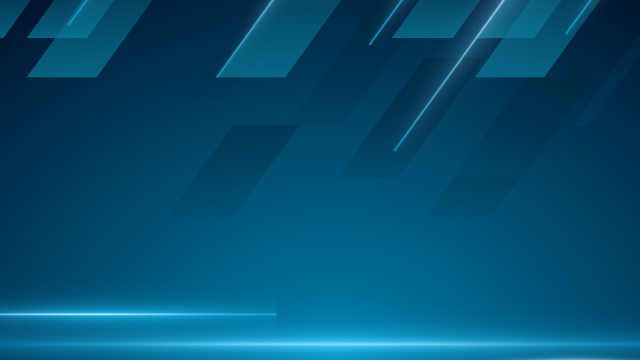
This background is drawn by a Shadertoy shader. Its source:

```glsl
// Deep blue stage: slanted glass panels and light beams hang from the top,
// horizontal light flares glow along the floor. Panels are sheared boxes,
// beams and flares are exponential falloffs around lines.

const float SLANT = 0.725;                    // x shift per unit of height
const vec3 FLOOR_BLUE = vec3(0.0, 0.50, 0.67);
const vec3 NIGHT_BLUE = vec3(0.0, 0.065, 0.16);
const vec3 PANEL_TEAL = vec3(0.03, 0.48, 0.60);
const vec3 SHADE_BLUE = vec3(0.0, 0.14, 0.23);
const vec3 BEAM_CYAN = vec3(0.06, 0.62, 0.82);
const vec3 BEAM_WHITE = vec3(0.68, 0.84, 0.96);

// Coverage of a sheared box: box = (left at base, width, base, top)
float panelMask(vec2 p, vec4 box, float px) {
    float x = p.x - SLANT * (p.y - box.z) - box.x;
    float side = min(x, box.y - x) * 0.81;
    float inside = min(side, min(p.y - box.z, box.w - p.y));
    return smoothstep(-0.5 * px, 0.5 * px, inside);
}

// Slanted beam rising from its tip: x = halo, y = bright core
vec2 slantBeam(vec2 p, vec2 tip, float width, float px) {
    vec2 rel = p - tip;
    vec2 dir = normalize(vec2(SLANT, 1.0));
    float along = dot(rel, dir);
    float across = abs(rel.x * dir.y - rel.y * dir.x);
    float rise = clamp(along * dir.y / (1.0 - tip.y), 0.0, 1.0);
    float start = smoothstep(-px, px, along);
    float spread = width * (0.5 + 0.5 * rise);
    float halo = exp(-across / spread) * (0.15 + 0.75 * rise);
    float core = exp(-pow(across / max(0.0028, 0.7 * px), 2.0));
    return start * vec2(halo, core);
}

// Soft horizontal light with separate falloff lengths on each axis
float flare(vec2 p, vec2 center, vec2 size) {
    vec2 q = (p - center) / size;
    return exp(-abs(q.y) - q.x * q.x);
}

void mainImage(out vec4 fragColor, in vec2 fragCoord) {
    float px = 1.0 / iResolution.y;
    vec2 p = fragCoord * px;

    // Radial backdrop, brightest at the middle of the floor
    float reach = length((p - vec2(0.93, 0.0)) * vec2(0.8, 1.0));
    vec3 color = mix(FLOOR_BLUE, NIGHT_BLUE, min(reach / 1.25, 1.0));

    // Faint dark panels
    vec4 shades[6] = vec4[6](
        vec4(0.938, 0.169, 0.507, 0.840), vec4(0.463, 0.185, 0.398, 0.653),
        vec4(0.514, 0.116, 0.727, 1.100), vec4(1.180, 0.185, 0.398, 0.507),
        vec4(0.800, 0.150, 0.653, 1.100), vec4(1.260, 0.190, 0.507, 0.785));
    for (int i = 0; i < 6; i++) {
        float fade = smoothstep(-0.12, 0.3, p.y - shades[i].z);
        float strength = i == 0 ? 0.55 : 0.38;
        color = mix(color, SHADE_BLUE, strength * fade * panelMask(p, shades[i], px));
    }

    // Pale sliver at the right
    color += vec3(0.0, 0.025, 0.03) * panelMask(p, vec4(1.59, 0.045, 0.65, 1.1), px);

    // Bright glass panels, strongest at their lower edge
    vec4 panels[7] = vec4[7](
        vec4(0.074, 0.194, 0.785, 1.1), vec4(0.074, 0.167, 0.894, 1.1),
        vec4(-0.162, 0.171, 0.894, 1.1), vec4(0.602, 0.190, 0.785, 1.1),
        vec4(1.088, 0.169, 0.894, 1.1), vec4(1.319, 0.192, 0.785, 1.1),
        vec4(1.319, 0.164, 0.894, 1.1));
    for (int i = 0; i < 7; i++) {
        float rise = clamp((p.y - panels[i].z) / (1.0 - panels[i].z), 0.0, 1.0);
        float opacity = mix(0.72, 0.38, rise);
        color = mix(color, PANEL_TEAL, opacity * panelMask(p, panels[i], px));
    }

    // Slanted beams: (tip x, tip y, halo width, whiteness)
    vec4 beams[5] = vec4[5](
        vec4(1.095, 0.580, 0.038, 1.0), vec4(0.602, 0.785, 0.018, 0.55),
        vec4(1.026, 0.875, 0.022, 0.15), vec4(0.190, 0.930, 0.012, 0.0),
        vec4(1.572, 0.905, 0.018, 0.1));
    for (int i = 0; i < 5; i++) {
        vec2 light = slantBeam(p, beams[i].xy, beams[i].z, px);
        float rise = clamp((p.y - beams[i].y) / (1.0 - beams[i].y), 0.0, 1.0);
        vec3 coreColor = mix(BEAM_CYAN, BEAM_WHITE, beams[i].w * rise);
        float haloGain = 0.30 + 0.35 * beams[i].w;
        color = mix(color, vec3(0.32, 0.64, 0.78), light.x * haloGain);
        color = mix(color, coreColor, light.y * 0.85);
    }

    // Left flare: a line that ends sharply, wrapped in a soft glow
    float lineEnd = 1.0 - smoothstep(0.768 - px, 0.768 + px, p.x);
    vec2 leftCenter = vec2(0.25, 0.127);
    color += vec3(0.10, 0.40, 0.48) * flare(p, leftCenter, vec2(0.38, 0.022)) * lineEnd;
    float leftLine = exp(-pow((p.y - leftCenter.y) / max(0.0028, 0.7 * px), 2.0)) * lineEnd;
    float leftWhite = exp(-pow((p.x - leftCenter.x) / 0.3, 2.0));
    color = mix(color, mix(BEAM_CYAN, vec3(0.85, 0.95, 1.0), leftWhite), leftLine * 0.85);

    // Floor flare: full-width cyan band with a white centre
    vec2 floorCenter = vec2(0.94, 0.044);
    color += vec3(0.03, 0.24, 0.30) * flare(p, floorCenter, vec2(1.8, 0.032));
    color += vec3(0.16, 0.08, 0.06) * flare(p, floorCenter, vec2(0.55, 0.022));
    float floorLine = flare(p, floorCenter, vec2(0.48, 0.005));
    color = mix(color, vec3(0.72, 0.86, 0.97), floorLine * 0.75);

    // Small glint on the lower right edge
    color += vec3(0.45, 0.35, 0.28) * flare(p, vec2(1.6, 0.0), vec2(0.15, 0.006));

    fragColor = vec4(clamp(color, 0.0, 1.0), 1.0);
}
```
